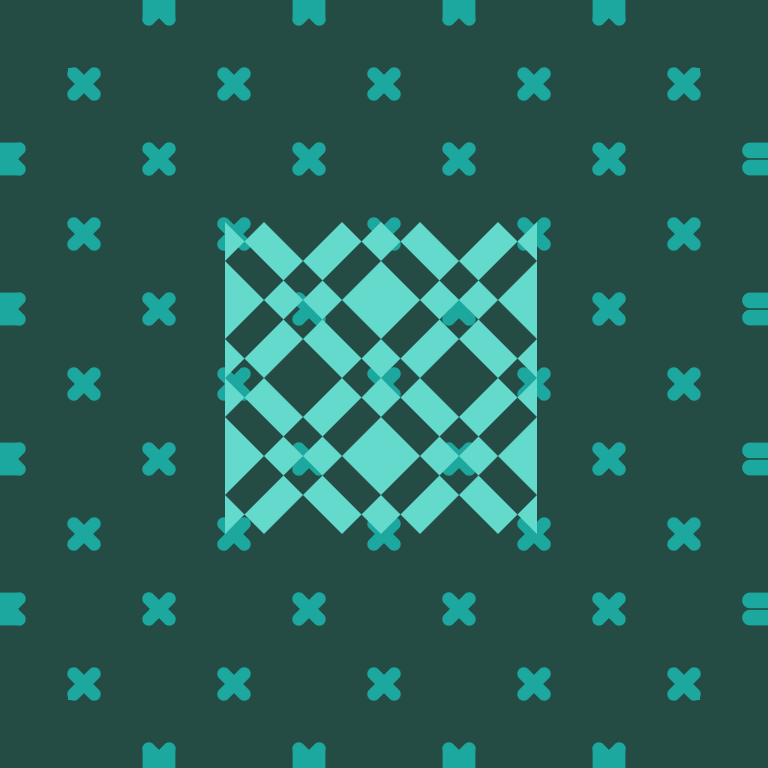
Reproduce this pattern procedurally as a WebGL 1 fragment shader.

```glsl
precision highp float;

uniform vec2 u_resolution;

// Lengths are in grid units: the canvas is CANVAS units wide, y points down
#define CANVAS 768.0
#define CROSS_ORIGIN 9.0
#define CROSS_STEP 75.0
#define ARM_REACH 10.2
#define ARM_RADIUS 6.5
#define WEAVE_CORNER vec2(225.0, 222.0)
#define WEAVE_UNIT 39.0
#define GROUND vec3(0.143, 0.294, 0.267)
#define CROSS_COLOR vec3(0.11, 0.66, 0.62)
#define WEAVE_COLOR vec3(0.392, 0.855, 0.804)

float box(vec2 p, vec2 halfSize) {
  vec2 d = abs(p) - halfSize;
  return length(max(d, 0.0)) + min(max(d.x, d.y), 0.0);
}

// Diagonal cross with round arm ends
float roundCross(vec2 p) {
  p = abs(p);
  float along = min((p.x + p.y) * 0.5, ARM_REACH);
  return length(p - along) - ARM_RADIUS;
}

// Stub that fills a border cross; inward grows toward the canvas center
float borderStub(float inward, float across) {
  return max(inward - 9.5, abs(across) - 16.4);
}

// Two parallel bars with round inner ends
float twinBars(float inward, float across) {
  return length(vec2(max(inward - 9.0, 0.0), abs(across) - 8.6)) - 7.8;
}

float crossField(vec2 p) {
  // Nearest point of two interleaved square lattices
  vec2 g = (p - CROSS_ORIGIN) / CROSS_STEP;
  vec2 evenCell = 2.0 * floor(g * 0.5 + 0.5);
  vec2 oddCell = 2.0 * floor(g * 0.5) + 1.0;
  vec2 cell = distance(g, evenCell) < distance(g, oddCell) ? evenCell : oddCell;
  vec2 q = (g - cell) * CROSS_STEP;
  vec2 rim = abs(cell - 5.0);

  // The four corners stay empty
  if (min(rim.x, rim.y) > 4.5) return 100.0;
  float d = roundCross(q);

  // Border crosses run out past the canvas
  if (cell.x < 0.5) d = min(d, borderStub(q.x, q.y));
  if (cell.x > 9.5) d = twinBars(-q.x, q.y);
  if (cell.y < 0.5) d = min(d, borderStub(q.y, q.x));
  if (cell.y > 9.5) d = min(d, borderStub(-q.y, q.x));

  // Outer arm of each corner cross has a squared tip
  if (min(rim.x, rim.y) > 3.5 && max(rim.x, rim.y) < 4.5) {
    vec2 outward = q * sign(cell - 5.0);
    d = min(d, box(outward - 12.5, vec2(3.5)));
  }
  return d;
}

// Signed stripes with widths 1, 2, 1 that swap sign at every edge
float stripeSign(float t, float blur) {
  float band = abs(mod(t, 4.0) - 2.0) - 1.0;
  float swap = 2.0 - abs(mod(t + 2.0, 8.0) - 4.0);
  return clamp(band / blur, -1.0, 1.0) * clamp(swap / blur, -1.0, 1.0);
}

// Crossed diagonal stripes inside a square
float weaveCoverage(vec2 p, float pixel) {
  vec2 w = (p - WEAVE_CORNER) / WEAVE_UNIT;
  float blur = pixel / WEAVE_UNIT;
  float weave = stripeSign(w.x + w.y, blur) * stripeSign(w.x - w.y, blur);
  float frame = box(w - 4.0, vec2(4.0)) / blur;
  return (0.5 - 0.5 * weave) * clamp(0.5 - frame, 0.0, 1.0);
}

void main() {
  float side = min(u_resolution.x, u_resolution.y);
  float pixel = CANVAS / side;
  vec2 p = (gl_FragCoord.xy - 0.5 * u_resolution) * pixel;
  p = vec2(p.x, -p.y) + 0.5 * CANVAS;

  float crosses = clamp(0.5 - crossField(p) / pixel, 0.0, 1.0);
  vec3 color = mix(GROUND, CROSS_COLOR, crosses);
  color = mix(color, WEAVE_COLOR, weaveCoverage(p, pixel));
  gl_FragColor = vec4(color, 1.0);
}
```
